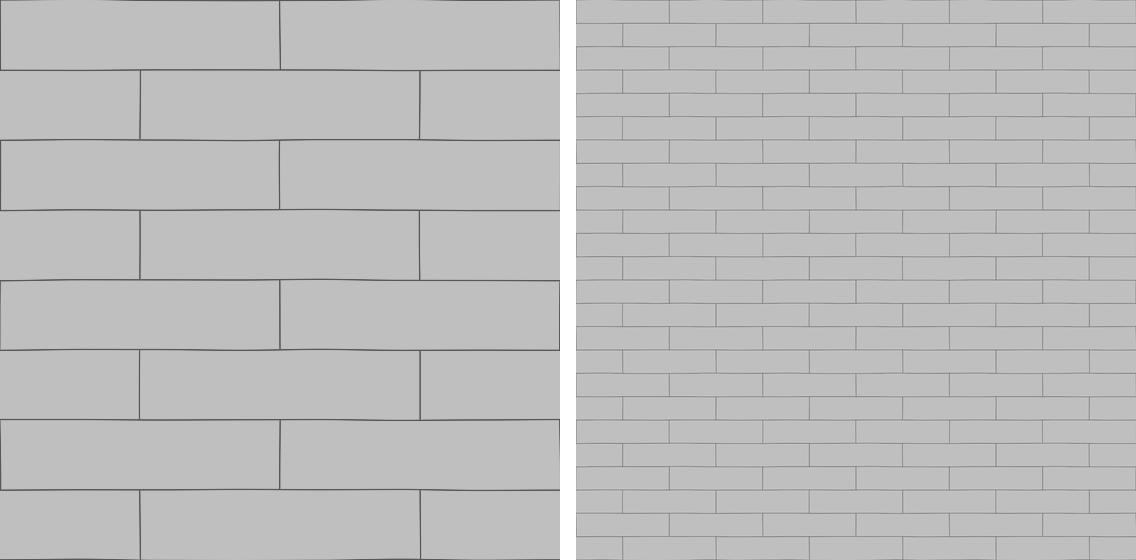
Left: one tile. Right: repeated 3 by 3.
This pattern is drawn by a three.js fragment shader. Its source:

```glsl
// Smooth grey bricks in running bond: 8 courses of 2 long bricks, alternate
// courses shifted by half a brick, divided by thin dark joints.
// A wrapping noise bends the joints slightly, so the tile repeats seamlessly.

varying vec2 vUv;

float hash(vec2 p) {
  return fract(sin(dot(p, vec2(127.1, 311.7))) * 43758.5453);
}

// Value noise whose lattice wraps after the given number of cells
float wrappedNoise(vec2 p, float period, float seed) {
  vec2 cell = floor(p);
  vec2 t = fract(p);
  t = t * t * (3.0 - 2.0 * t);
  vec2 a = mod(cell, period) + seed;
  vec2 b = mod(cell + 1.0, period) + seed;
  float low = mix(hash(a), hash(vec2(b.x, a.y)), t.x);
  float high = mix(hash(vec2(a.x, b.y)), hash(b), t.x);
  return mix(low, high, t.y);
}

// Distance to the nearest joint, in canvas units
float jointDistance(vec2 p) {
  float course = floor(p.y * 8.0);
  float shift = 0.5 * (1.0 - mod(course, 2.0));
  vec2 brick = fract(vec2(p.x * 2.0 + shift, p.y * 8.0));
  vec2 edge = min(brick, 1.0 - brick) / vec2(2.0, 8.0);
  return min(edge.x, edge.y);
}

void main() {
  // Slight hand-laid waver of the joints
  vec2 waver = vec2(wrappedNoise(vUv * 7.0, 7.0, 13.0),
                    wrappedNoise(vUv * 7.0, 7.0, 41.0)) - 0.5;
  float d = jointDistance(vUv + 0.0028 * waver);

  // Soft-edged joint over the flat brick colour
  float brickMask = smoothstep(0.0003, 0.0022, d);
  vec3 color = mix(vec3(0.34), vec3(0.75), brickMask);
  gl_FragColor = vec4(color, 1.0);
}
```
